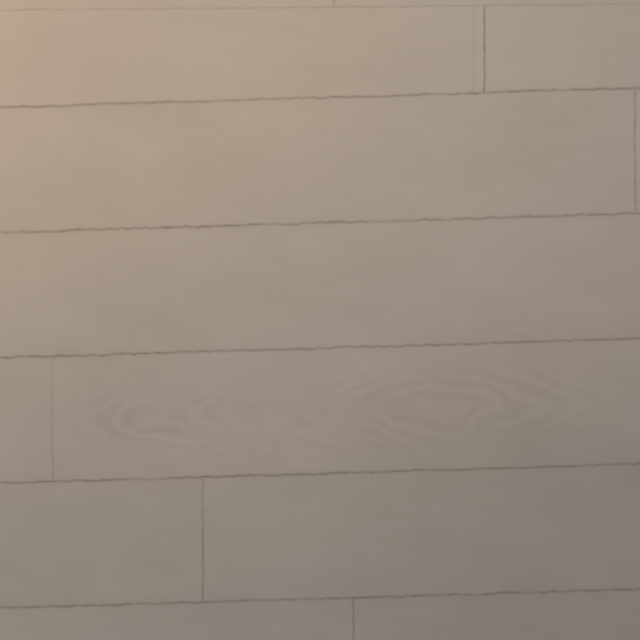
A WebGL 1 fragment shader for this texture:

```glsl
precision highp float;
// Pale plank floor: gently tilted rows with ragged seams and end joints that
// step evenly from row to row. Stretched noise makes the grain, distorted rings
// make the figured plank, and a blend of four corner tones lights the floor.

uniform vec2 u_resolution;

// Layout, in canvas units
const float ROW_PITCH = 0.1957;
const float ROW_BASE = 0.0495;
const float ROW_TILT = 0.030;
const float TOP_ROW = 4.0;          // narrower row below the topmost seam
const float TOP_SEAM_Y = 0.984;
const float TOP_SEAM_TILT = 0.0095;
const float PLANK_LENGTH = 1.38;
const float JOINT_START = 0.317;
const float JOINT_STEP = 0.235;
const float TWIN_OFFSET = 0.017;    // faint second line beside the top joint

// Lines
const float SEAM_HALF = 0.0012;
const float JOINT_HALF = 0.0009;
const float LINE_BLUR = 0.0030;
const float SEAM_WOBBLE = 0.0024;
const float SEAM_STRENGTH = 0.46;
const float JOINT_STRENGTH = 0.46;
const float SHADE_WIDTH = 0.006;    // soft shade around the seams
const float SHADE_STRENGTH = 0.05;

// Grain
const float GRAIN_AMOUNT = 0.020;
const float BLOTCH_AMOUNT = 0.040;
const float FIGURE_ROW = 1.0;
const vec2 FIGURE_CENTER = vec2(0.69, 0.342);
const float FIGURE_FREQ = 290.0;
const float FIGURE_AMOUNT = 0.010;

// Colours
const vec3 TOP_LEFT = vec3(0.728, 0.650, 0.568);
const vec3 TOP_RIGHT = vec3(0.622, 0.576, 0.526);
const vec3 LOW_LEFT = vec3(0.570, 0.537, 0.502);
const vec3 LOW_RIGHT = vec3(0.508, 0.475, 0.453);
const vec3 SEAM_TONE = vec3(0.62, 0.59, 0.56);

float hash(vec2 p) {
  return fract(sin(dot(p, vec2(127.1, 311.7))) * 43758.5453);
}

float noise(vec2 p) {
  vec2 i = floor(p), f = fract(p);
  f = f * f * (3.0 - 2.0 * f);
  return mix(mix(hash(i), hash(i + vec2(1.0, 0.0)), f.x),
             mix(hash(i + vec2(0.0, 1.0)), hash(i + 1.0), f.x), f.y);
}

float fbm(vec2 p) {
  float sum = 0.0, amp = 0.5;
  for (int i = 0; i < 4; i++) {
    sum += amp * noise(p);
    p = p * 2.03 + 17.3;
    amp *= 0.5;
  }
  return sum;
}

// Soft line coverage from the distance to its centre
float line(float dist, float halfWidth) {
  float blur = max(LINE_BLUR, 0.75 / min(u_resolution.x, u_resolution.y));
  return 1.0 - smoothstep(halfWidth - blur, halfWidth + blur, abs(dist));
}

// Uneven darkness along a line: small breaks over longer faded stretches
float lineWear(vec2 p) {
  return 0.3 + 0.75 * noise(p * vec2(105.0, 14.0)) + 0.45 * noise(p * vec2(17.0, 8.0) + 31.0);
}

// Nested, pointed rings of the figured plank
float figure(vec2 p, float level) {
  vec2 d = vec2(p.x, level) - FIGURE_CENTER;
  d += (vec2(fbm(p * 14.0), fbm(p * 17.0 + 40.0)) - 0.47) * vec2(0.08, 0.03);
  float r = 0.36 * sqrt(d.x * d.x + 0.0006) + sqrt(d.y * d.y + 0.0002);
  float across = 1.0 - smoothstep(0.025, 0.08, abs(level - FIGURE_CENTER.y));
  float along = smoothstep(0.09, 0.2, p.x) * (1.0 - smoothstep(0.82, 0.96, p.x));
  float patches = smoothstep(0.3, 0.6, fbm(p * vec2(13.0, 28.0) + 7.0));
  return sin(r * FIGURE_FREQ) * across * along * patches;
}

void main() {
  vec2 p = gl_FragCoord.xy / u_resolution;

  // Rows and seams
  float wobble = (noise(p * vec2(110.0, 9.0)) + 0.7 * noise(p * vec2(24.0, 5.0)) - 0.85)
               * SEAM_WOBBLE;
  float level = p.y - ROW_TILT * p.x;
  float rowPos = (level + wobble - ROW_BASE) / ROW_PITCH;
  float topDist = p.y - TOP_SEAM_Y - TOP_SEAM_TILT * p.x + wobble * 0.5;
  float row = topDist > 0.0 ? TOP_ROW + 1.0 : min(floor(rowPos), TOP_ROW);
  float seamDist = (rowPos - min(floor(rowPos + 0.5), TOP_ROW)) * ROW_PITCH;
  float seam = max(line(seamDist, SEAM_HALF), 0.5 * line(topDist, JOINT_HALF));
  seam *= lineWear(p) * SEAM_STRENGTH;
  float shade = exp(-abs(seamDist) / SHADE_WIDTH) * SHADE_STRENGTH;

  // End joints, stepping back along each row
  float jointX = mod(JOINT_START - JOINT_STEP * row, PLANK_LENGTH);
  float jointDist = p.x - jointX + (noise(p.yx * vec2(90.0, 9.0)) - 0.5) * 0.0016;
  float isTop = step(abs(row - TOP_ROW), 0.5);
  float isFigured = step(abs(row - FIGURE_ROW), 0.5);
  float jointFade = 0.95 + 0.3 * isTop - 0.45 * isFigured;
  float joint = line(jointDist, JOINT_HALF) * jointFade;
  joint = max(joint, 0.25 * isTop * line(jointDist + TWIN_OFFSET, JOINT_HALF));
  joint *= lineWear(p.yx) * JOINT_STRENGTH;

  // Light, plank tone and grain
  float rise = mix(p.y, smoothstep(0.0, 1.0, p.y), 0.8);
  vec3 color = mix(mix(LOW_LEFT, LOW_RIGHT, p.x), mix(TOP_LEFT, TOP_RIGHT, p.x), rise);
  float plank = row + 11.0 * step(jointX, p.x);
  float tone = (hash(vec2(plank, 2.0)) - 0.5) * 0.006;
  tone += (fbm(p * vec2(3.0, 4.5) + 3.7) - 0.47) * BLOTCH_AMOUNT;
  tone += (fbm(vec2(p.x * 12.0, level * 26.0) + plank * 9.1) - 0.47) * GRAIN_AMOUNT;
  tone += (fbm(vec2(p.x * 34.0, level * 75.0) + plank * 5.7) - 0.47) * GRAIN_AMOUNT * 0.5;
  tone += figure(p, level) * FIGURE_AMOUNT * isFigured;
  color += tone;

  // Darken the gaps
  float gap = clamp(max(seam, joint) + shade, 0.0, 1.0);
  gl_FragColor = vec4(color * mix(vec3(1.0), SEAM_TONE, gap), 1.0);
}
```
